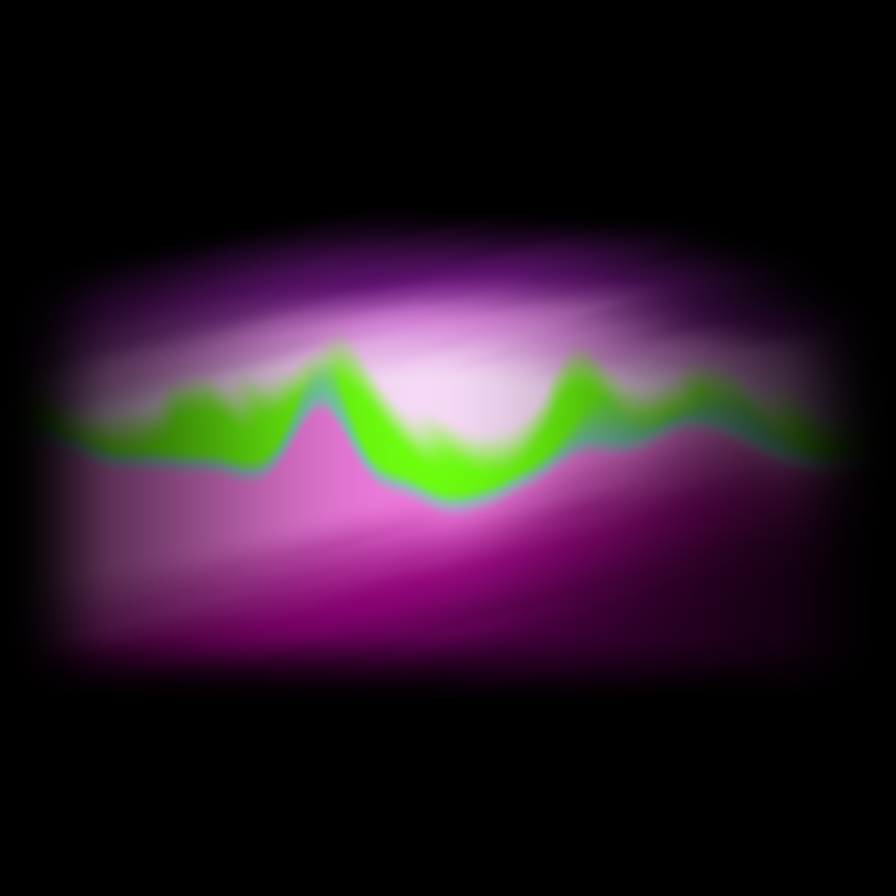
A Shadertoy shader for this background:

```glsl
const vec3 WHITE_GLOW = vec3(0.96, 0.85, 0.96);
const vec3 LILAC      = vec3(0.82, 0.50, 0.83);
const vec3 VIOLET     = vec3(0.40, 0.08, 0.47);
const vec3 PINK       = vec3(0.93, 0.48, 0.86);
const vec3 MAGENTA    = vec3(0.56, 0.01, 0.47);
const vec3 PLUM       = vec3(0.28, 0.00, 0.25);
const vec3 GREEN      = vec3(0.41, 1.00, 0.03);
const vec3 TEAL       = vec3(0.46, 0.80, 0.70);

const float STREAK_TILT   = 0.25;
const float STREAK_AMOUNT = 0.045;
const float LOWER_BLUR    = 0.014;
const float UPPER_BLUR    = 0.030;
const float GLOW_CENTER   = 0.47;
const float GLOW_WIDTH    = 0.36;
const float CROWN_HEIGHT  = 0.77;
const float CROWN_CURVE   = 0.35;

float hash(vec2 p) {
    return fract(sin(dot(p, vec2(127.1, 311.7))) * 43758.5453);
}

float noise(vec2 p) {
    vec2 cell = floor(p), f = fract(p);
    f = f * f * (3.0 - 2.0 * f);
    return mix(mix(hash(cell), hash(cell + vec2(1, 0)), f.x),
               mix(hash(cell + vec2(0, 1)), hash(cell + vec2(1, 1)), f.x), f.y);
}

float fbm(vec2 p) {
    float sum = 0.0, weight = 0.5;
    for (int i = 0; i < 4; i++) {
        sum += weight * noise(p);
        p = p * 1.9 + 7.3;
        weight *= 0.5;
    }
    return sum;
}

float bump(float x, float center, float width) {
    float d = (x - center) / width;
    return exp(-d * d);
}

// Lower outline of the ribbon
float ribbonBottom(float x) {
    return 0.480 + 0.030 * bump(x, 0.03, 0.07) - 0.012 * bump(x, 0.28, 0.04)
         + 0.072 * bump(x, 0.36, 0.038) - 0.045 * bump(x, 0.51, 0.09)
         + 0.022 * bump(x, 0.655, 0.04) + 0.045 * bump(x, 0.78, 0.07);
}

// Upper outline of the ribbon
float ribbonTop(float x) {
    return 0.510 + 0.045 * bump(x, 0.03, 0.07) + 0.050 * bump(x, 0.235, 0.065)
         + 0.098 * bump(x, 0.375, 0.06) - 0.012 * bump(x, 0.55, 0.05)
         + 0.075 * bump(x, 0.645, 0.045) + 0.058 * bump(x, 0.79, 0.10);
}

// Pale light fading through violet into the dark
vec3 upperSky(vec2 uv, float streak) {
    float offset = uv.x - 0.5;
    float h = uv.y + CROWN_CURVE * offset * offset - streak;
    vec3 color = mix(WHITE_GLOW, LILAC, smoothstep(0.57, 0.645, h));
    color = mix(color, VIOLET, smoothstep(0.63, 0.70, h));
    return color * (1.0 - smoothstep(0.68, CROWN_HEIGHT, h));
}

// Slanted magenta bands with a pink rim below the ribbon
vec3 lowerSky(vec2 uv, float streak, float bottom) {
    float s = uv.y - STREAK_TILT * (uv.x - 0.5) + streak;
    vec3 color = mix(PLUM, MAGENTA, smoothstep(0.25, 0.37, s));
    color = mix(color, PINK, smoothstep(0.35, 0.47, s));
    float rim = exp(-max(bottom - uv.y, 0.0) / 0.03);
    color = mix(color, PINK, 0.75 * rim);
    return color * smoothstep(0.215, 0.30, uv.y + 0.3 * streak);
}

void mainImage(out vec4 fragColor, in vec2 fragCoord) {
    vec2 uv = fragCoord / iResolution.xy;

    // Streaks follow the slant; fine rays feather the ribbon
    float slant = uv.y - STREAK_TILT * (uv.x - 0.5);
    float streak = STREAK_AMOUNT * (fbm(vec2(uv.x * 2.5, slant * 16.0)) - 0.47);
    float rays = noise(vec2(uv.x * 32.0 + uv.y * 14.0, uv.y * 7.0)) - 0.5;
    float bottom = ribbonBottom(uv.x) + 0.006 * (noise(vec2(uv.x * 24.0, 3.0)) - 0.5);
    float top = ribbonTop(uv.x) + 0.022 * rays;

    // Sky
    float above = smoothstep(bottom - 0.01, top, uv.y);
    vec3 color = mix(lowerSky(uv, streak, bottom), upperSky(uv, streak), above);

    // Green ribbon with a teal fringe
    float fringe = 0.022 + 0.05 * (bump(uv.x, 0.36, 0.035)
                 + bump(uv.x, 0.68, 0.04) + bump(uv.x, 0.83, 0.05));
    vec3 ribbon = mix(TEAL, GREEN, smoothstep(bottom, bottom + fringe, uv.y));
    float mask = smoothstep(bottom - LOWER_BLUR, bottom + LOWER_BLUR, uv.y)
               * (1.0 - smoothstep(top - UPPER_BLUR, top + UPPER_BLUR, uv.y));
    color = mix(color, ribbon, mask * 0.97);

    // Side falloff
    float sides = smoothstep(0.0, 0.13, uv.x) * (1.0 - smoothstep(0.87, 1.0, uv.x));
    color *= sides * bump(uv.x, GLOW_CENTER, GLOW_WIDTH);

    fragColor = vec4(color, 1.0);
}
```
